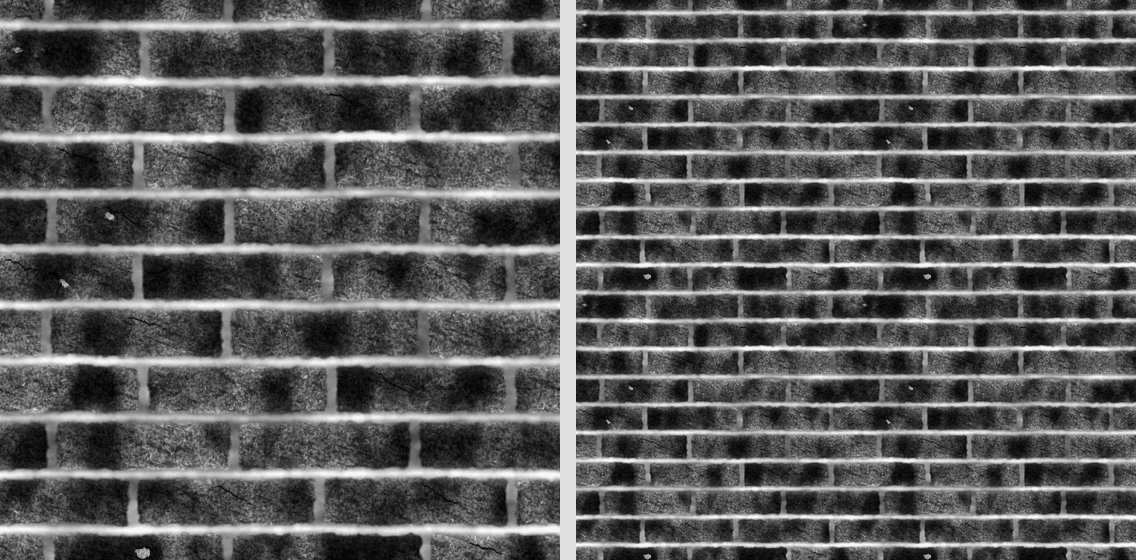
Left: one tile. Right: repeated 2 by 2.
Reproduce this texture procedurally as a WebGL 1 fragment shader.

```glsl
precision highp float;
// Weathered monochrome brick wall: staggered courses with pale, hazy bed joints.
// Bricks are rough rounded boxes between hash-jittered joints; wrapped or
// brick-local noise adds soot, stipple, scuffs, cracks and chips, so it tiles.
uniform vec2 u_resolution;

const vec2 BRICKS = vec2(3.0, 10.0);         // repeats across and down
const vec2 WALL_OFFSET = vec2(0.25, 0.547);  // first joints, in bricks
const float STAGGER = 0.49;                  // shift of even courses
const float JOINT_JITTER = 0.085;            // spread of upright joints, in bricks
const vec2 JOINT_HALF = vec2(0.0088, 0.0088);
const float CORNER_RADIUS = 0.007;
const float EDGE_ROUGHNESS = 0.009;
const float EDGE_SOFTNESS = 0.0034;
const float SOOT_TONE = 0.05;
const float BRICK_TONE = 0.36;
const float UPRIGHT_TONE = 0.47;
const float BED_TONE = 0.84;
const float BED_GLOW = 0.0074;               // half width of the bright bed core
const float CHIP_TONE = 0.66;
const float GRAIN = 0.55;
const float SPECK = 0.22;
const float HAZE = 0.26;
const float HAZE_REACH = 0.010;
const float CRACK_SHARE = 0.35;
const float CHIP_SHARE = 0.12;
const vec2 FREE = vec2(512.0);               // period of brick-local noise

float hash(vec2 p) {
  vec3 q = fract(p.xyx * 0.1031);
  q += dot(q, q.yzx + 33.33);
  return fract((q.x + q.y) * q.z);
}

vec2 wrap(vec2 cell, vec2 period) { return floor(mod(cell + 0.5, period)); }

// Value noise that repeats after a whole number of cells.
float noise(vec2 p, vec2 period) {
  vec2 i = floor(p);
  vec2 f = p - i;
  f = f * f * (3.0 - 2.0 * f);
  vec2 a = wrap(i, period);
  vec2 b = wrap(i + 1.0, period);
  return mix(mix(hash(a), hash(vec2(b.x, a.y)), f.x),
             mix(hash(vec2(a.x, b.y)), hash(b), f.x), f.y);
}

float fbm(vec2 p, vec2 period) {
  float sum = 0.0;
  float weight = 0.5333;
  for (int i = 0; i < 4; i++) {
    sum += weight * noise(p, period);
    p *= 2.0;
    period *= 2.0;
    weight *= 0.5;
  }
  return sum;
}

// Position of the upright joint at the left of a brick.
float jointAt(float col, float row) {
  return col + (hash(wrap(vec2(col, row), BRICKS) + 17.0) - 0.5) * JOINT_JITTER;
}

float roundedBox(vec2 p, vec2 halfSize) {
  vec2 q = abs(p) - halfSize + CORNER_RADIUS;
  return length(max(q, 0.0)) + min(max(q.x, q.y), 0.0) - CORNER_RADIUS;
}

// Thin jagged line running down across part of a brick.
float crack(vec2 p, vec2 id) {
  float run = p.x + 0.11 - 0.15 * hash(id + 31.0);
  float slope = mix(-0.55, -0.1, hash(id + 37.0));
  float jag = fbm(vec2(run * 70.0, id.x * 7.0 + id.y * 23.0), FREE) - 0.5;
  float path = 0.03 + slope * run + 0.014 * jag;
  float taper = smoothstep(0.0, 0.012, run) * (1.0 - smoothstep(0.04, 0.10, run));
  return taper * (1.0 - smoothstep(0.0003, 0.0028, abs(p.y - path)));
}

void main() {
  vec2 uv = gl_FragCoord.xy / u_resolution;

  // Courses sag a little; joints sit unevenly along them.
  float sag = (noise(uv * vec2(9.0, 10.0), vec2(9.0, 10.0)) - 0.5) * 0.06;
  float v = uv.y * BRICKS.y - WALL_OFFSET.y + sag;
  float row = floor(v);
  float u = uv.x * BRICKS.x - WALL_OFFSET.x - STAGGER * (1.0 - mod(row, 2.0));
  float col = floor(u);
  if (u < jointAt(col, row)) col -= 1.0;
  else if (u > jointAt(col + 1.0, row)) col += 1.0;
  vec2 ends = vec2(jointAt(col, row), jointAt(col + 1.0, row));
  vec2 id = wrap(vec2(col, row), BRICKS);

  // Brick outline in canvas units, measured from its centre.
  vec2 p = (vec2(u, v) - vec2(0.5 * (ends.x + ends.y), row + 0.5)) / BRICKS;
  vec2 halfCell = 0.5 * vec2(ends.y - ends.x, 1.0) / BRICKS;
  float rough = fbm(uv * 64.0, vec2(64.0)) - 0.5;
  float edge = roundedBox(p, halfCell - JOINT_HALF) + rough * EDGE_ROUGHNESS;
  float brickMask = 1.0 - smoothstep(-EDGE_SOFTNESS, EDGE_SOFTNESS, edge);
  float bedDistance = halfCell.y - abs(p.y);

  // Brick face: upright soot smears, fine stipple and slanted dark scuffs.
  vec2 seed = vec2(hash(id + 3.0), hash(id + 5.0)) * 200.0;
  vec2 slant = mat2(0.94, 0.34, -0.34, 0.94) * p;
  float patches = fbm(p * vec2(15.0, 9.0) + seed, FREE);
  float wear = smoothstep(0.24, 0.74, patches + 0.14 * (hash(id + 9.0) - 0.5));
  float stipple = noise(slant * 330.0 + seed, FREE);
  float grain = 0.6 * stipple + 0.2 * noise(slant.yx * 210.0 + seed, FREE)
              + 0.2 * noise(slant * vec2(70.0, 140.0) + seed, FREE) - 0.5;
  float speck = smoothstep(0.76, 0.98, noise(slant * 240.0 + seed.yx, FREE));
  float scuff = smoothstep(0.66, 0.92, noise(slant * vec2(45.0, 170.0) + seed.yx, FREE));
  float face = mix(SOOT_TONE, BRICK_TONE, wear) + grain * GRAIN * (0.3 + 0.7 * wear);
  face = (face + SPECK * speck * (0.2 + 0.8 * wear)) * (1.0 - 0.4 * scuff);
  face += HAZE * exp(-max(bedDistance - JOINT_HALF.y, 0.0) / HAZE_REACH) * (0.3 + 1.2 * patches);
  float underside = exp(-pow((edge + 0.004) / 0.0025, 2.0)) * smoothstep(0.0, 0.03, -p.y);
  face *= 1.0 - 0.3 * underside * smoothstep(-0.1, 0.1, rough);
  face *= 1.0 - 0.8 * crack(p, id) * step(hash(id + 41.0), CRACK_SHARE);
  vec2 chipCentre = (vec2(hash(id + 51.0), hash(id + 53.0)) - 0.5) * vec2(0.2, 0.04);
  float chip = 1.0 - smoothstep(0.004, 0.009, length(p - chipCentre) + rough * 0.03);
  face = mix(face, CHIP_TONE + grain * 0.6, chip * step(hash(id + 59.0), CHIP_SHARE));

  // Mortar: bright bed cores fading outward, duller uprights, uneven stains.
  float bed = exp(-pow(bedDistance / BED_GLOW, 2.0));
  float stain = fbm(uv * vec2(8.0, 20.0), vec2(8.0, 20.0)) - 0.5;
  float mortar = mix(UPRIGHT_TONE, BED_TONE, bed) + 0.55 * stain + 0.25 * rough;
  gl_FragColor = vec4(vec3(clamp(mix(mortar, face, brickMask), 0.015, 0.97)), 1.0);
}
```
